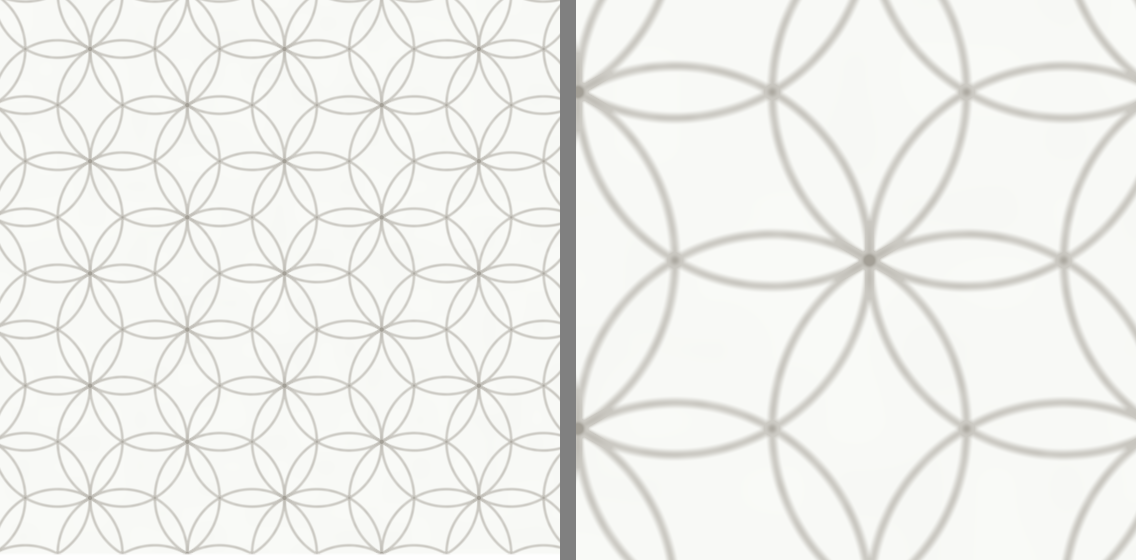
Left: the whole. Right: its middle third, enlarged.
Reproduce this pattern procedurally as a Shadertoy shader.

```glsl
const float RADIUS = 0.1157; // circle radius, also the petal length

float hash(vec2 p) {
    vec3 q = fract(p.xyx * 0.1031);
    q += dot(q, q.yzx + 33.33);
    return fract((q.x + q.y) * q.z);
}

float valueNoise(vec2 p) {
    vec2 i = floor(p), f = fract(p);
    f = f * f * (3.0 - 2.0 * f);
    return mix(mix(hash(i), hash(i + vec2(1, 0)), f.x),
               mix(hash(i + vec2(0, 1)), hash(i + vec2(1, 1)), f.x), f.y);
}

// Offset from the nearest flower centre on a triangular lattice
vec2 flowerCell(vec2 p) {
    vec2 period = RADIUS * vec2(3.0, sqrt(3.0));
    vec2 a = mod(p + 0.5 * period, period) - 0.5 * period;
    vec2 b = mod(p, period) - 0.5 * period;
    return dot(a, a) < dot(b, b) ? a : b;
}

// Soft outline of a circle
float ring(vec2 p, vec2 centre) {
    float width = max(0.0045, 1.5 / iResolution.y);
    return 1.0 - smoothstep(0.0, width, abs(length(p - centre) - RADIUS));
}

void mainImage(out vec4 fragColor, in vec2 fragCoord) {
    vec2 uv = fragCoord / iResolution.y;
    vec2 p = flowerCell(uv - vec2(0.508, 0.5117));

    // Overlapping rings around the petal tips form the flowers
    float ink = 0.0;
    for (int i = 0; i < 6; i++) {
        float angle = float(i) * radians(60.0);
        vec2 tip = RADIUS * vec2(cos(angle), sin(angle));
        ink += ring(p, tip) + ring(p, 2.0 * tip);
    }

    // Slightly uneven print on faintly mottled paper
    float line = min(ink, 1.0) * (0.92 + 0.14 * valueNoise(uv * 130.0));
    vec3 paper = vec3(0.973, 0.977, 0.965) + 0.008 * (valueNoise(uv * 24.0) - 0.5);
    vec3 color = mix(paper, vec3(0.795, 0.787, 0.762), line);

    // Darker knots where several lines meet
    color = mix(color, vec3(0.62, 0.605, 0.57), 0.9 * smoothstep(1.0, 4.0, ink));

    // Bare strip along the lower edge
    color = mix(vec3(0.995), color, smoothstep(0.008, 0.014, uv.y));
    fragColor = vec4(color, 1.0);
}
```
